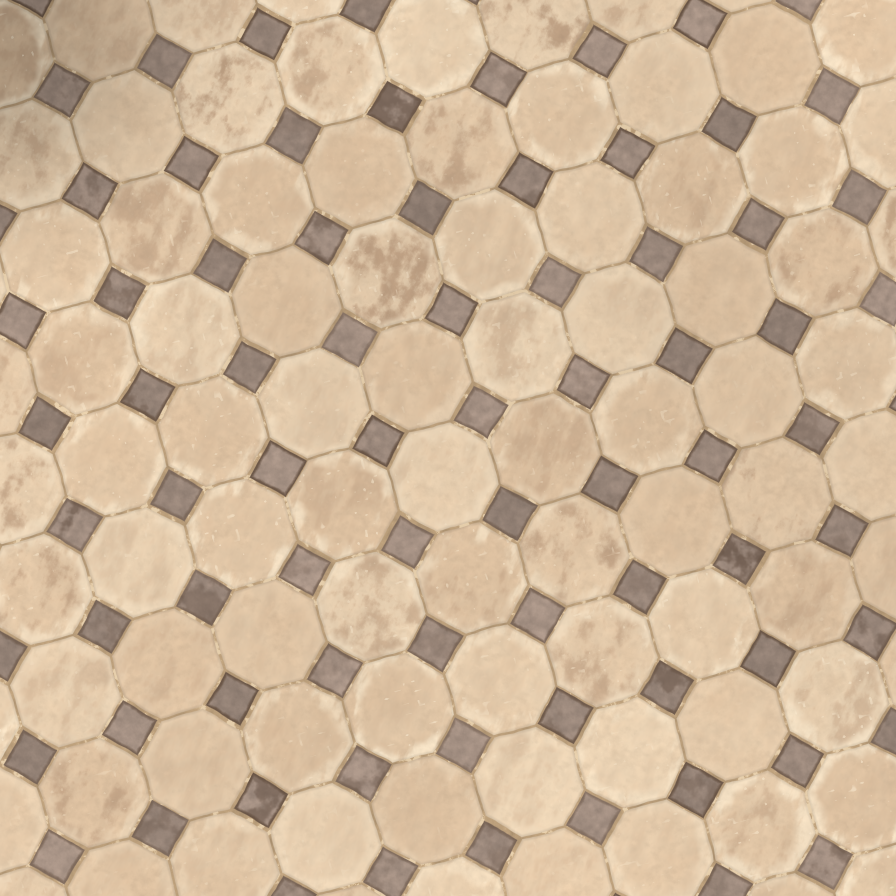
A Shadertoy shader for this pattern:

```glsl
// Worn octagon-and-dot floor: cream octagons with small dark squares at the corners.
// A tilted square lattice gives both shapes as distances; hashes vary each tile,
// and layered value noise adds stains, chalky worn edges and uneven joints.

float hash(vec2 p) {
    return fract(sin(dot(p, vec2(127.1, 311.7))) * 43758.55);
}

float noise(vec2 p) {
    vec2 i = floor(p), f = fract(p);
    f = f * f * (3.0 - 2.0 * f);
    return mix(mix(hash(i), hash(i + vec2(1, 0)), f.x),
               mix(hash(i + vec2(0, 1)), hash(i + vec2(1, 1)), f.x), f.y);
}

float fbm(vec2 p) {
    float sum = 0.0, amp = 0.5;
    for (int i = 0; i < 4; i++) {
        sum += amp * noise(p);
        p = mat2(1.6, 1.2, -1.2, 1.6) * p + 7.3;
        amp *= 0.5;
    }
    return sum / 0.9375;
}

// Cream octagon; inset is the distance in from its edge
vec3 octagonColor(vec2 p, vec2 id, float inset) {
    float tone = hash(id + 3.1), dirt = hash(id + 11.7), wear = hash(id + 23.9);
    vec2 q = p + id * 5.3;
    float cloud = fbm(q * 3.5);
    float grain = fbm(q * 17.0);
    float streak = fbm(mat2(0.8, 0.6, -0.6, 0.8) * q * vec2(9.0, 4.0) + 40.0);

    vec3 col = mix(vec3(0.86, 0.75, 0.625), vec3(0.92, 0.83, 0.71),
                   clamp(tone * 0.9 + (cloud - 0.5) * 1.1, 0.0, 1.0));
    // Brown stains, stronger on some tiles
    float stain = smoothstep(0.42, 0.72, mix(cloud, streak, 0.5) + (grain - 0.5) * 0.35);
    col = mix(col, vec3(0.71, 0.59, 0.48), stain * (0.15 + 0.75 * dirt * dirt));
    // Chalky wear near the rim
    float rim = smoothstep(0.17, 0.04, inset + (cloud - 0.5) * 0.25);
    col = mix(col, vec3(0.965, 0.895, 0.785),
              rim * smoothstep(0.3, 0.6, streak) * (0.15 + 0.75 * wear));
    // Fine grain and pale specks
    col *= 1.0 + (grain - 0.5) * 0.11;
    return mix(col, vec3(0.97, 0.91, 0.81), 0.6 * smoothstep(0.86, 0.97, noise(q * 21.0)) * wear);
}

// Dark square; inset is the distance in from its edge
vec3 squareColor(vec2 p, vec2 id, float inset) {
    float grain = fbm(p * 15.0 + id * 3.7);
    float cloud = fbm(p * 6.0 + id * 9.1);
    vec3 col = vec3(0.615, 0.54, 0.49) * (0.91 + 0.17 * hash(id + 5.5));
    col *= 1.0 + (grain - 0.5) * 0.22;
    float blotch = smoothstep(0.45, 0.68, cloud) * pow(hash(id + 17.3), 3.0);
    col = mix(col, vec3(0.41, 0.335, 0.285), blotch * 0.75);
    // Shadowed border of uneven strength
    float border = smoothstep(0.04, 0.008, inset + (grain - 0.5) * 0.02);
    return mix(col, vec3(0.40, 0.32, 0.26), border * (0.45 + 0.5 * hash(id + 31.0)));
}

void mainImage(out vec4 fragColor, in vec2 fragCoord) {
    vec2 uv = fragCoord / iResolution.y;
    float pitch = 0.1177, angle = 0.2715;
    float aa = 0.75 / (iResolution.y * pitch);

    // Lattice space: dark squares sit on the integers
    float c = cos(angle), s = sin(angle);
    vec2 p = mat2(c, -s, s, c) * (uv - vec2(0.5365, 0.5404)) / pitch;
    vec2 wobble = vec2(fbm(p * 4.0), fbm(p * 4.0 + 31.0)) - 0.5;
    vec2 w = p + wobble * 0.035;

    // Octagon: cell walls cut by diagonal corners
    vec2 cell = floor(w);
    vec2 a = abs(fract(w) - 0.5);
    vec2 corner = 0.5 - a;
    float octagon = min(0.5 - max(a.x, a.y), (corner.x + corner.y) * 0.7071 - 0.207);

    // Diamond, nudged and resized per tile
    vec2 dotId = floor(w + 0.5);
    vec2 d = w - dotId + (vec2(hash(dotId + 41.0), hash(dotId + 53.0)) - 0.5) * 0.022;
    float size = 0.191 + 0.014 * (hash(dotId + 67.0) - 0.5);
    float diamond = size - (abs(d.x) + abs(d.y)) * 0.7071;

    // Tan joints with broken pale flecks
    float grit = fbm(p * 13.0 + 9.0);
    vec3 col = vec3(0.73, 0.62, 0.48) * (0.86 + 0.28 * grit);
    col = mix(col, vec3(0.94, 0.86, 0.73), 0.7 * smoothstep(0.58, 0.72, grit));

    float joint = 0.012 + 0.008 * (grit - 0.5);
    vec3 cream = octagonColor(p, cell, octagon);
    cream *= mix(0.91, 1.0, smoothstep(0.012, 0.045, octagon));
    col = mix(col, cream, smoothstep(joint - aa, joint + aa, octagon));
    col = mix(col, squareColor(p, dotId, diamond), smoothstep(-aa, aa, diamond));

    // Uneven light, dimmer towards the upper left
    col *= 0.96 + 0.09 * fbm(uv * 3.0 + 2.0);
    col *= 1.0 - 0.2 * smoothstep(0.3, 0.0, length(uv - vec2(0.0, 0.95)));
    fragColor = vec4(clamp(col, 0.0, 1.0), 1.0);
}
```
